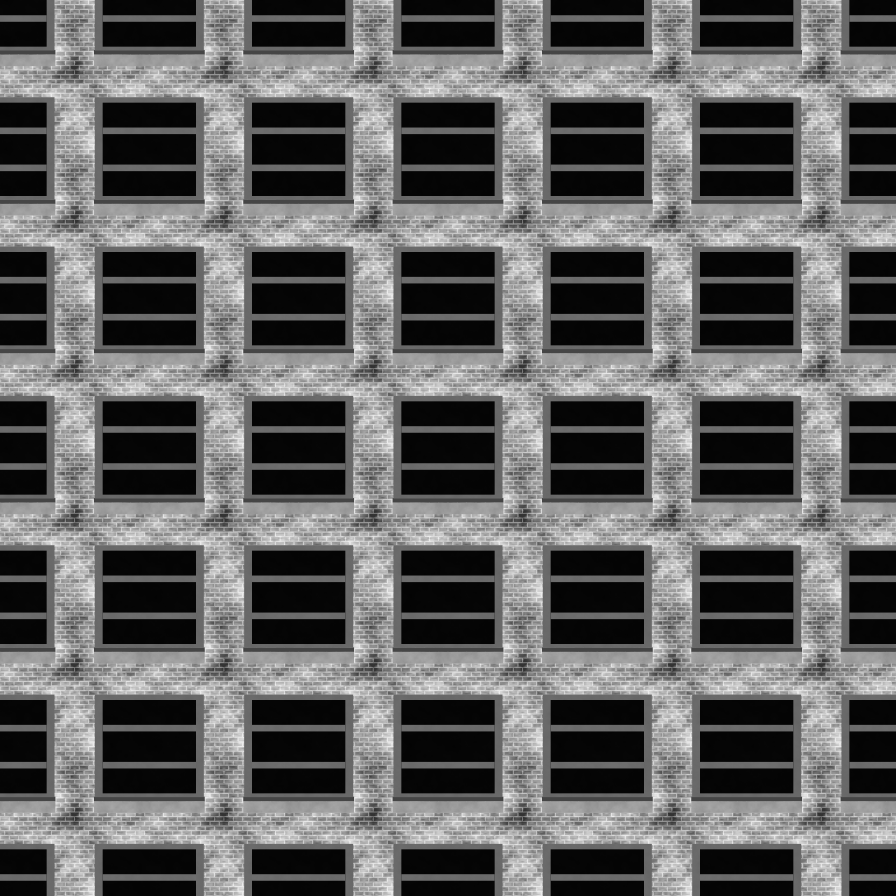
A Shadertoy shader for this texture:

```glsl
float hash(vec2 p) {
    return fract(sin(dot(p, vec2(127.1, 311.7))) * 43758.5);
}

// Value noise on a lattice that wraps every n cells
float noise(vec2 p, vec2 n) {
    vec2 i = floor(p), f = fract(p);
    f = f * f * (3.0 - 2.0 * f);
    float a = hash(mod(i, n)), b = hash(mod(i + vec2(1, 0), n));
    float c = hash(mod(i + vec2(0, 1), n)), d = hash(mod(i + 1.0, n));
    return mix(mix(a, b, f.x), mix(c, d, f.x), f.y);
}

float fbm(vec2 p, float n) {
    float sum = 0.0, amp = 0.5;
    for (int i = 0; i < 4; i++) {
        sum += amp * noise(p * n, vec2(n));
        n *= 2.0;
        amp *= 0.55;
    }
    return sum;
}

// Soft spot, slanted up to the right, wrapping around the cell
float blotch(vec2 p, vec2 center, vec2 size) {
    vec2 d = fract(p - center + 0.5) - 0.5;
    d.y -= 0.6 * d.x;
    d /= size;
    return exp(-dot(d, d));
}

// Antialiased coverage of a rectangle
float box(vec2 p, vec2 center, vec2 halfSize, float px) {
    vec2 d = abs(p - center) - halfSize;
    vec2 cover = clamp(0.5 - d / px, 0.0, 1.0);
    return cover.x * cover.y;
}

float brickWall(vec2 p, float px) {
    // Running bond
    vec2 b = (p + 0.5) * vec2(16, 32);
    b.x += 0.5 * mod(floor(b.y), 2.0);
    vec2 id = mod(floor(b), vec2(16, 32));
    vec2 edge = (0.5 - abs(fract(b) - 0.5)) / vec2(16, 32);
    float joint = clamp(0.5 + (0.004 - min(edge.x, edge.y)) / px, 0.0, 1.0);
    joint *= min(1.0, 0.013 / px);

    // Weathering and stains
    float tone = 0.61 + 0.62 * (fbm(p + 0.5, 7.0) - 0.5);
    tone += 0.16 * (hash(id) - 0.5);
    tone += 0.16 * (noise((p + 0.5) * vec2(48, 96), vec2(48, 96)) - 0.5);
    tone -= 0.17 * blotch(p, vec2(0.5, -0.14), vec2(0.10, 0.07));
    tone -= 0.20 * blotch(p, vec2(0.49, -0.45), vec2(0.11, 0.05));
    tone += 0.15 * blotch(p, vec2(-0.43, -0.02), vec2(0.06, 0.09));
    tone += 0.10 * blotch(p, vec2(0.0, 0.44), vec2(0.35, 0.12));
    return clamp(mix(tone, tone * 0.7 + 0.36, joint), 0.2, 0.92);
}

void mainImage(out vec4 fragColor, in vec2 fragCoord) {
    vec2 uv = fragCoord / iResolution.xy;
    float px = 6.0 / min(iResolution.x, iResolution.y);
    vec2 p = fract(uv * 6.0 + 0.5) - 0.5; // centered on a window

    float grain = fbm(p + 0.5, 16.0) - 0.5;
    float shade = brickWall(p, px);

    // Sill and the shadow gap above it
    shade = mix(shade, 0.61 + 0.14 * grain, box(p, vec2(0, -0.404), vec2(0.371, 0.039), px));
    shade = mix(shade, 0.27, box(p, vec2(0, -0.35), vec2(0.371, 0.015), px));

    // Frame and dark glass
    shade = mix(shade, 0.41 + 0.04 * grain, box(p, vec2(0, 0.0055), vec2(0.365, 0.3435), px));
    shade = mix(shade, 0.018 + 0.015 * grain, box(p, vec2(0), vec2(0.3125), px));

    // Two crossbars
    for (float side = -1.0; side < 2.0; side += 2.0)
        shade = mix(shade, 0.42 + 0.04 * grain, box(p, vec2(0, 0.124 * side), vec2(0.3125, 0.022), px));

    fragColor = vec4(vec3(shade), 1.0);
}
```
